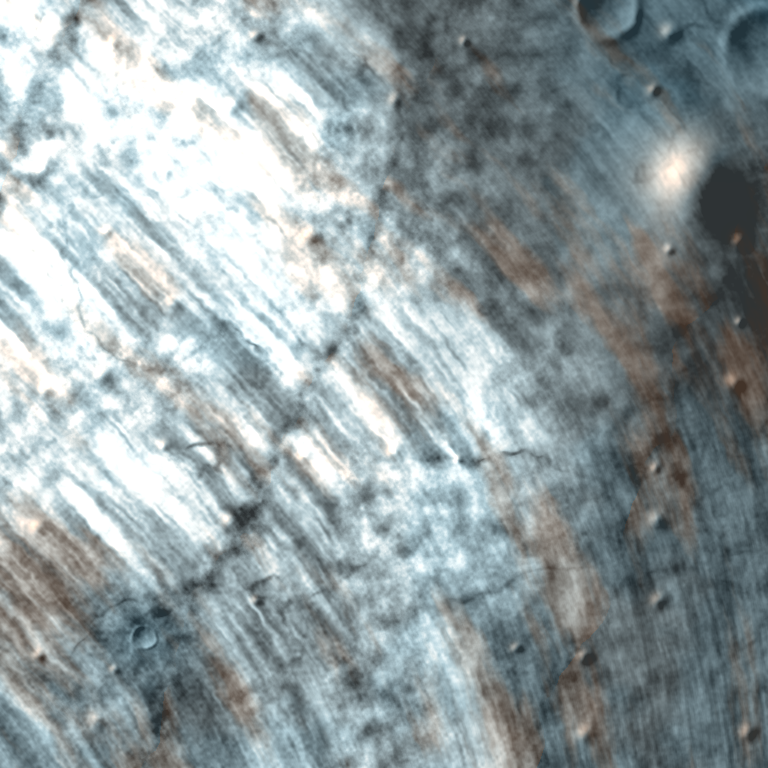
A Shadertoy shader for this texture:

```glsl
// Aerial view of bright, curved rock strata cut by faults beside dark dusty hills and craters.
#define BEND 0.5          // curvature of the strata
#define BAND_FREQ 34.0    // broad bands per canvas
#define FAULT_GAP 0.46    // distance between main faults
#define FAULT_WIDTH 0.017
#define DARK_LEVEL 0.385
#define BRIGHT_LEVEL 0.82
#define RELIEF 0.75       // strength of surface shading
#define KNOB_CELLS 11.0   // grid of scattered knobs
#define TO_LIGHT vec2(-0.85, 0.53)
#define ROCK_TINT vec3(0.895, 1.0, 1.03)
#define WARM_TINT vec3(0.16, 0.0, -0.09)
#define BLUE_TINT vec3(-0.045, 0.005, 0.03)

float hash(vec2 p) {
    return fract(sin(dot(p, vec2(127.1, 311.7))) * 43758.5453);
}

float noise(vec2 p) {
    vec2 i = floor(p), f = fract(p);
    f = f * f * (3.0 - 2.0 * f);
    return mix(mix(hash(i), hash(i + vec2(1, 0)), f.x),
               mix(hash(i + vec2(0, 1)), hash(i + vec2(1, 1)), f.x), f.y);
}

float fbm(vec2 p) {
    float sum = 0.0, amp = 0.5;
    for (int i = 0; i < 5; i++) {
        sum += amp * noise(p);
        p = mat2(1.6, 1.2, -1.2, 1.6) * p + 5.3;
        amp *= 0.5;
    }
    return sum / 0.97;
}

// x runs across the layers, y along them
vec2 strataCoord(vec2 p) {
    float along = dot(p, vec2(0.707, -0.707));
    float turn = max(along + 0.1, 0.0);
    return vec2(dot(p, vec2(0.707)) + BEND * turn * turn, along);
}

// Lit and shadowed flanks of a rounded hill
float bump(vec2 d, float radius) {
    d /= radius;
    return dot(d, TO_LIGHT) * exp(-dot(d, d)) * 2.3;
}

// Bowl with shaded walls and a thin raised rim
float crater(vec2 d, float radius) {
    float r = length(d) / radius;
    float facing = dot(d, TO_LIGHT) / (radius * max(r, 0.2));
    float bowl = r * (1.0 - smoothstep(0.8, 1.05, r));
    float rim = exp(-pow((r - 1.1) / 0.12, 2.0));
    return facing * (0.5 * rim - bowl);
}

float terrain(vec2 p) {
    vec2 s = strataCoord(p);
    return 0.55 * fbm(p * 24.0) + 0.45 * fbm(s * vec2(55.0, 17.0));
}

void mainImage(out vec4 fragColor, in vec2 fragCoord) {
    vec2 p = fragCoord / iResolution.xy;
    float patches = fbm(p * 5.0 + 7.0);
    float rubble = fbm(p * 42.0);
    float grain = noise(p * 210.0) - 0.5;
    vec2 warp = vec2(fbm(p * 9.0), fbm(p * 9.0 + 31.0)) - 0.5;

    // Broad light and dark regions
    float edge = 0.46 + 0.25 * (1.0 - smoothstep(0.5, 1.0, p.y));
    float bright = 1.0 - smoothstep(-0.18, 0.12, p.x - edge + 0.22 * warp.x);
    float low = 1.0 - smoothstep(0.05, 0.42, p.y + 0.15 * warp.y);
    vec2 glow = p - vec2(0.08, 0.84);
    float light = mix(DARK_LEVEL, BRIGHT_LEVEL, bright) - 0.23 * low * bright;
    light += 0.12 * exp(-12.0 * dot(glow, glow)) + 0.3 * (patches - 0.5) * bright;

    // Faults split the ground into blocks with shifted layers
    float faultPos = (dot(p, vec2(0.922, -0.387)) - 0.168 + 0.09 * warp.x) / FAULT_GAP;
    float block = floor(faultPos);
    float faultDist = (faultPos - floor(faultPos + 0.5)) * FAULT_GAP;
    float fault = exp(-pow(faultDist / FAULT_WIDTH, 2.0));
    float veinField = fbm(p * vec2(5.0, 6.0) + 0.25 * warp + 19.0) - 0.5;
    float vein = exp(-pow(veinField / 0.018, 2.0)) * smoothstep(0.35, 0.65, noise(p * 6.0));
    float broken = max(fault, 0.75 * vein);

    // Layers: broad bands, fine bands and hairlines
    vec2 s = strataCoord(p);
    s.x += 0.06 * hash(vec2(block, 3.0)) + 0.016 * warp.y + 0.005 * (noise(p * 75.0) - 0.5);
    float layers = 0.50 * noise(s * vec2(BAND_FREQ, 2.6))
                 + 0.32 * noise(s * vec2(BAND_FREQ * 2.7, 7.0) + 11.0)
                 + 0.18 * noise(s * vec2(BAND_FREQ * 5.6, 24.0) + 23.0);
    layers = smoothstep(0.24, 0.76, layers) - 0.5;
    float rubbly = 0.75 * smoothstep(0.48, 0.64, fbm(p * 6.0 + 43.0));
    float pattern = mix(layers, 1.5 * (rubble - 0.5), max(rubbly, broken));
    light += pattern * mix(0.16, 0.62, bright) * (1.0 - 0.3 * low);
    light -= 0.17 * broken * bright + 0.05 * broken;

    // Surface relief, calmer on the dusty upper right
    float dusty = smoothstep(0.6, 0.85, p.x) * smoothstep(0.35, 0.6, p.y);
    float shade = terrain(p) - terrain(p + 0.006 * TO_LIGHT);
    light += RELIEF * shade * (1.0 - 0.5 * dusty);
    light += grain * mix(0.05, 0.13, bright) + 0.25 * (rubble - 0.5) * (1.0 - 0.6 * dusty);

    // Craters and the sunlit hill
    vec2 rough = p + 0.03 * warp;
    float hill = bump(rough - vec2(0.915, 0.755), 0.05);
    vec2 pit = rough - vec2(0.19, 0.17);
    float ejecta = exp(-dot(pit, pit) / 0.005);
    light += 0.45 * hill + 0.14 * bump(rough - vec2(0.9, 0.65), 0.14);
    light += 0.35 * crater(rough - vec2(0.79, 0.99), 0.042);
    light += 0.25 * crater(rough - vec2(0.99, 0.935), 0.055);
    light += 0.30 * crater(pit, 0.018) - 0.2 * ejecta * (0.4 + rubble);

    // Scattered knobs with warm lit sides
    vec2 cell = floor(p * KNOB_CELLS);
    vec2 centre = 0.3 + 0.4 * vec2(hash(cell + 5.0), hash(cell + 9.0));
    float present = step(0.72, hash(cell + 17.0));
    float size = mix(0.06, 0.13, hash(cell + 21.0));
    float knob = present * bump(fract(p * KNOB_CELLS) - centre + 0.2 * warp, size);
    light += 0.28 * knob;

    // Colour: grey-blue rock, bleached highlights, rusty and blue dust
    light = clamp(light, 0.2, 1.08);
    vec3 colour = light * mix(ROCK_TINT, vec3(0.97, 1.0, 1.0), smoothstep(0.78, 1.0, light));
    float rust = 0.5 * smoothstep(0.5, 0.72, fbm(s * vec2(22.0, 6.0) + 57.0));
    rust += max(hill, 0.0) + 0.5 * max(knob, 0.0);
    float blue = ejecta + dusty * smoothstep(0.75, 0.95, p.y) + smoothstep(0.5, 0.65, patches) * 0.5;
    colour += WARM_TINT * rust + BLUE_TINT * blue;
    fragColor = vec4(clamp(colour, 0.0, 1.0), 1.0);
}
```
